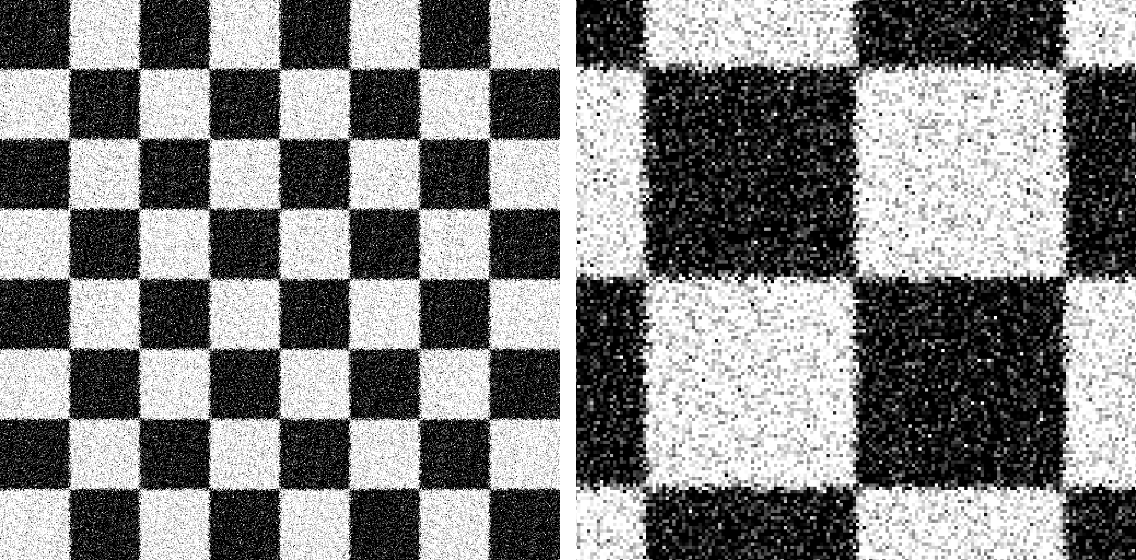
Left: the whole. Right: its middle third, enlarged.
Reproduce this pattern procedurally as a three.js fragment shader.

```glsl
// Black and white checkerboard covered in fine, speckled film grain.

#define CELLS 8.0            // squares across and down
#define GRAIN 512.0          // grains across and down
#define LIGHT_SPREAD 0.25    // grain strength on light squares
#define DARK_SPREAD 0.28     // grain strength on dark squares
#define EDGE_SOFT 0.016      // half width of square edges, in cells
#define EDGE_JITTER 0.024    // ragged shift of square edges, in cells
#define BOARD_SHIFT vec2(-0.004, 0.010) // board offset, in cells
#define GRAIN_BLEND 0.15     // half width of the blend between grains
#define PI 3.14159

varying vec2 vUv;

float hash(vec2 p) {
  return fract(sin(dot(p, vec2(12.9898, 78.233))) * 43758.5453);
}

// Normally distributed random value with unit deviation
float gaussian(vec2 p) {
  float radius = sqrt(-2.0 * log(max(hash(p + 3.7), 0.0001)));
  return radius * cos(2.0 * PI * hash(p + 91.3));
}

// 1 on light squares, 0 on dark ones, with soft edges
float checker(vec2 cell) {
  vec2 wave = clamp(sin(PI * cell) / (PI * EDGE_SOFT), -1.0, 1.0);
  return 0.5 + 0.5 * wave.x * wave.y;
}

// Tone of one grain: jittered board plus clipped noise
float grainTone(vec2 id) {
  vec2 jitter = vec2(hash(id + 17.1), hash(id + 53.9)) * 2.0 - 1.0;
  vec2 cell = (id + 0.5) / GRAIN * CELLS - BOARD_SHIFT + EDGE_JITTER * jitter;
  float light = checker(clamp(cell, 2.0 * EDGE_SOFT, CELLS - 2.0 * EDGE_SOFT));
  float spread = mix(DARK_SPREAD, LIGHT_SPREAD, light);
  return clamp(light + spread * gaussian(id), 0.0, 1.0);
}

void main() {
  // Blend the four nearest grains so their borders stay smooth
  vec2 p = vUv * GRAIN - 0.5;
  vec2 id = floor(p);
  vec2 f = smoothstep(0.5 - GRAIN_BLEND, 0.5 + GRAIN_BLEND, p - id);
  float lower = mix(grainTone(id), grainTone(id + vec2(1.0, 0.0)), f.x);
  float upper = mix(grainTone(id + vec2(0.0, 1.0)), grainTone(id + 1.0), f.x);
  gl_FragColor = vec4(vec3(mix(lower, upper, f.y)), 1.0);
}
```
